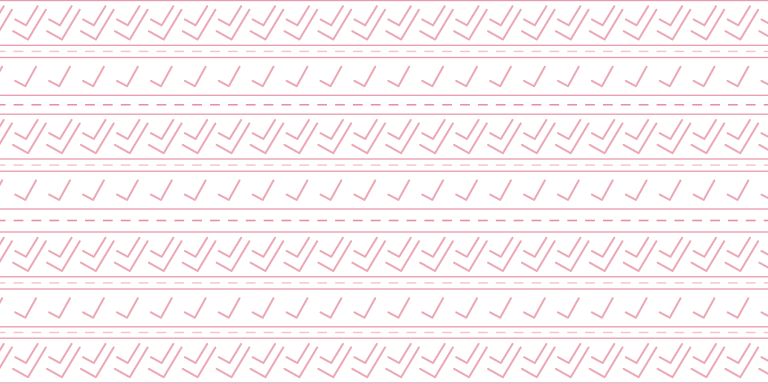
A Shadertoy shader for this pattern:

```glsl
// Ruled bands of pink tick marks on white: double ticks and single ticks alternate,
// with a dashed rule in the middle of each gap between bands.
// Ticks are segment distances repeated in x; a box filter smooths every stroke.

const vec2 SHEET = vec2(768.0, 384.0);   // design units, y pointing down
const float TICK_PERIOD = 33.92;
const float DASH_PERIOD = 17.86;
const float DOUBLE_HEIGHT = 44.8;
const float SINGLE_HEIGHT = 37.8;
const int BANDS = 7;
const float BAND_TOPS[BANDS] = float[](0.5, 57.5, 114.2, 171.2, 232.0, 289.0, 338.2);

const vec3 PAPER = vec3(1.0);
const vec3 TICK_PINK = vec3(0.925, 0.655, 0.71);
const vec3 RULE_PINK = vec3(0.915, 0.60, 0.67);
const vec3 PALE_DASH = vec3(0.955, 0.76, 0.80);
const vec3 DEEP_DASH = vec3(0.90, 0.57, 0.64);

// Share of a pixel covered by a stroke whose centre is dist away
float strokeCoverage(float dist, float width, float pixel) {
    float outer = clamp((dist + 0.5 * width) / pixel + 0.5, 0.0, 1.0);
    float inner = clamp((dist - 0.5 * width) / pixel + 0.5, 0.0, 1.0);
    return outer - inner;
}

float segmentDistance(vec2 p, vec2 a, vec2 b) {
    vec2 ab = b - a;
    float t = clamp(dot(p - a, ab) / dot(ab, ab), 0.0, 1.0);
    return length(p - a - t * ab);
}

float tickDistance(vec2 p, vec2 start, vec2 corner, vec2 tip) {
    return min(segmentDistance(p, start, corner), segmentDistance(p, corner, tip));
}

float singleTick(vec2 p) {
    return tickDistance(p, vec2(15.3, 23.4), vec2(25.3, 28.7), vec2(36.0, 9.3));
}

float doubleTick(vec2 p) {
    float small = tickDistance(p, vec2(15.3, 19.0), vec2(26.0, 24.8), vec2(37.6, 5.8));
    float large = tickDistance(p, vec2(13.2, 30.7), vec2(28.0, 39.0), vec2(45.8, 9.3));
    return min(small, large);
}

// Nearest tick in a row, checking the neighbouring cells too
float tickRow(vec2 p, bool isDouble) {
    float x = mod(p.x, TICK_PERIOD);
    float nearest = 1e3;
    for (int i = -1; i <= 1; i++) {
        vec2 q = vec2(x + float(i) * TICK_PERIOD, p.y);
        nearest = min(nearest, isDouble ? doubleTick(q) : singleTick(q));
    }
    return nearest;
}

float dashCoverage(vec2 p, float lineY, float width, float pixel) {
    float x = mod(p.x - 18.5 + 0.5 * DASH_PERIOD, DASH_PERIOD) - 0.5 * DASH_PERIOD;
    return strokeCoverage(abs(x), 9.8, pixel) * strokeCoverage(abs(p.y - lineY), width, pixel);
}

float bandHeight(int band) {
    return band % 2 == 0 ? DOUBLE_HEIGHT : SINGLE_HEIGHT;
}

void mainImage(out vec4 fragColor, in vec2 fragCoord) {
    float pixel = SHEET.y / iResolution.y;
    vec2 p = vec2(fragCoord.x, iResolution.y - fragCoord.y) * pixel;
    vec3 color = PAPER;

    for (int band = 0; band < BANDS; band++) {
        float top = BAND_TOPS[band];
        float bottom = top + bandHeight(band);

        // Ticks inside the band
        float tick = tickRow(p - vec2(0.0, top), band % 2 == 0);
        color = mix(color, TICK_PINK, strokeCoverage(tick, 2.0, pixel));

        // Rules along both band edges
        float edge = min(abs(p.y - top), abs(p.y - bottom));
        color = mix(color, RULE_PINK, strokeCoverage(edge, 1.3, pixel));

        // Dashes in the gap below: deeper where the gap is wide
        if (band < BANDS - 1) {
            float nextTop = BAND_TOPS[band + 1];
            bool wide = nextTop - bottom > 15.0;
            float dash = dashCoverage(p, 0.5 * (bottom + nextTop), wide ? 1.6 : 1.4, pixel);
            color = mix(color, wide ? DEEP_DASH : PALE_DASH, dash);
        }
    }

    fragColor = vec4(color, 1.0);
}
```
